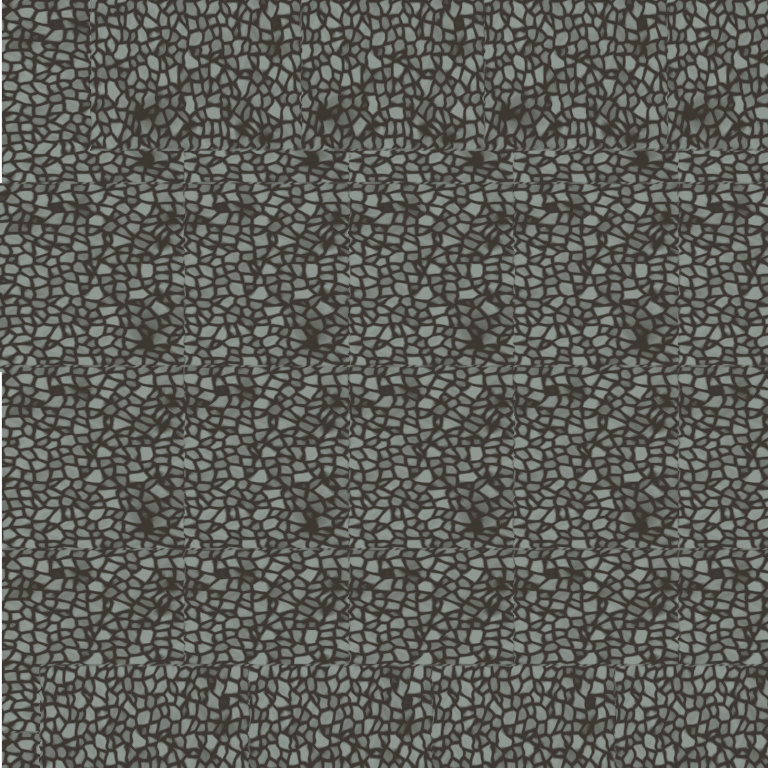
Reproduce this texture procedurally as a three.js fragment shader.

```glsl
// Grey-green cobbles in dark mortar, repeated as tiles with visible seams.
// A weighted cellular pattern forms one tile; the middle field repeats it upright,
// while bands along the top and bottom repeat it turned by a quarter.
varying vec2 vUv;

vec3 hash3(vec2 p) {
  vec3 q = fract(p.xyx * vec3(0.1031, 0.1030, 0.0973));
  q += dot(q, q.yxz + 33.33);
  return fract((q.xxy + q.yzz) * q.zyx);
}

// Height of the cobbles: 0 in the mortar, up to 1 on the palest stones
float cobbles(vec2 p) {
  vec2 g = p * vec2(56.0, 75.0);
  g += 0.13 * sin(g.yx * 1.7 + vec2(0.0, 2.0));
  vec2 cell = floor(g);
  float nearest = 9.0, second = 9.0;
  vec3 stone = vec3(0.0);
  for (int j = -2; j <= 2; j++) {
    for (int i = -2; i <= 2; i++) {
      vec2 id = cell + vec2(float(i), float(j));
      vec3 h = hash3(id + 71.0);
      vec2 offset = id + 0.1 + 0.8 * h.xy - g;
      float d = length(offset) - 0.34 * h.z * h.z;
      if (d < nearest) {
        second = nearest;
        nearest = d;
        stone = h;
      } else {
        second = min(second, d);
      }
    }
  }
  float dome = smoothstep(0.07, 0.47, second - nearest);
  float tone = 0.42 + 0.38 * stone.z + 0.26 * fract(stone.x * 7.0 + stone.y * 3.0);
  float grain = 0.05 * sin(g.x * 5.0 + 2.0 * sin(g.y * 4.0));
  // One worn, dim patch in every tile
  float worn = 0.55 * exp(-dot(p - vec2(0.168, 0.19), p - vec2(0.168, 0.19)) / 0.0006);
  return clamp(dome * (tone + grain) * (1.0 - worn), 0.0, 1.0);
}

// Distance to the joints on either side; the first tile has no joint before it
float jointDistance(float a, float period, float index) {
  return min(index > 0.5 ? abs(a) : 1.0, abs(period - a));
}

void main() {
  vec2 p = vec2(vUv.x, 1.0 - vUv.y);
  vec2 period = vec2(0.2146, 0.2383);

  // Ragged joints
  float ragged = 0.0009 * sin(p.y * 260.0 + 2.0 * sin(p.y * 97.0));
  float x = p.x + ragged;

  bool topBand = p.y < 0.195 && x > 0.118;
  bool bottomBand = p.y > 0.866 && x > 0.052;
  vec2 local;
  float upright, level;

  if (topBand || bottomBand) {
    // Quarter-turned tiles
    float a = x - (topBand ? 0.154 : 0.086);
    float column = max(0.0, floor(a / period.y));
    a -= column * period.y;
    local = vec2(topBand ? p.y + 0.018 : p.y - 0.866, period.y - a);
    upright = min(jointDistance(a, period.y, column), abs(x - (topBand ? 0.118 : 0.052)));
    level = 1.0;
  } else {
    // Upright tiles
    vec2 a = vec2(x - 0.0254, p.y);
    vec2 tile = max(vec2(0.0), floor(a / period));
    local = a - tile * period;
    upright = jointDistance(local.x, period.x, tile.x);
    level = jointDistance(local.y, period.y, tile.y);
  }
  if (x > 0.118) level = min(level, abs(p.y - 0.195));
  if (x > 0.052) level = min(level, abs(p.y - 0.866));

  // Pale and dark dashes along the joints
  float height = cobbles(local);
  float along = p.x + p.y;
  float dash = 0.5 + 0.5 * sin(along * 350.0 + 2.5 * sin(along * 143.0));
  float joint = max(0.4 * (1.0 - smoothstep(0.0004, 0.0024, upright)),
                    0.75 * (1.0 - smoothstep(0.0006, 0.0026, level)));
  height = mix(height, 0.75 * dash, joint);

  // Mortar brown through moss grey to pale stone
  vec3 mortar = vec3(0.24, 0.215, 0.198);
  vec3 moss = vec3(0.36, 0.37, 0.34);
  vec3 pale = vec3(0.56, 0.595, 0.57);
  vec3 color = mix(mortar, moss, smoothstep(0.0, 0.38, height));
  color = mix(color, pale, clamp((height - 0.32) / 0.62, 0.0, 1.0));

  // Bare white sliver at the left edge
  float bare = 1.0 - smoothstep(0.0016, 0.0032, p.x);
  bare *= 1.0 - step(0.238, p.y) * step(p.y, 0.485);
  gl_FragColor = vec4(mix(color, vec3(1.0), bare), 1.0);
}
```
